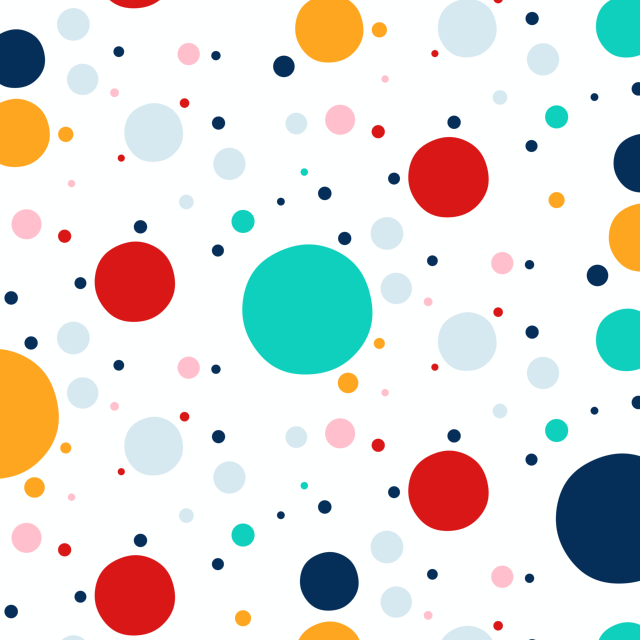
Reproduce this pattern procedurally as a Shadertoy shader.

```glsl
// Confetti of coloured dots on white: large dots sit on a sheared repeating tile,
// a few pairs merge into giants, and smaller dots fill shifted columns of cells,
// shrinking or vanishing wherever a large dot is too close.

#define TILE 0.49         // period of the large dots
#define CELLS 6.0         // small-dot cells along one tile
#define GIANT_RADIUS 0.102
#define CLEARANCE 0.013   // white gap kept around large dots
#define MIN_RADIUS 0.0052 // smaller dots are dropped
#define MEDIUM_SHARE 0.45 // part of the cells holding medium dots
#define WOBBLE 0.007      // unevenness of large outlines

const vec3 WHITE = vec3(0.995, 1.0, 1.0);
const int RED = 0, ORANGE = 1, TEAL = 2, NAVY = 3, PINK = 4, PALE = 5;
const vec3 PALETTE[6] = vec3[6](
    vec3(0.85, 0.09, 0.09), vec3(1.00, 0.65, 0.13), vec3(0.06, 0.81, 0.74),
    vec3(0.02, 0.18, 0.35), vec3(1.00, 0.75, 0.80), vec3(0.84, 0.91, 0.94));

const float LARGE_RADIUS[5] = float[5](0.0535, 0.046, 0.063, 0.046, 0.049);
const int LARGE_COLOUR[5] = int[5](ORANGE, NAVY, RED, PALE, TEAL);

float hash(vec2 p) {
    return fract(sin(dot(p, vec2(12.9898, 78.233))) * 43758.5453);
}

// Signed distance to the nearest large dot, and its palette index
float largeDots(vec2 p, out int colour) {
    float nearest = 1e3, radius = 1.0;
    vec2 offset = vec2(1.0);
    colour = RED;
    for (int dx = -1; dx <= 1; dx++)
    for (int dy = -1; dy <= 1; dy++) {
        float col = floor(p.x / TILE) + float(dx);
        float row = floor(p.y / TILE - col / 3.0) + float(dy);
        bool merged = row == -floor(col / 2.0);
        for (int k = 0; k < 5; k++) {
            // The fifth dot lives in every third column only
            if (k == 4 && mod(col, 3.0) != 2.0) continue;
            if (k == 1 && merged) continue;
            float side = float(k / 2), upper = float(k % 2);
            vec2 spot = vec2(0.05 + 0.38 * side + 0.06 * side * upper,
                             mix(0.735, 0.38, side) + (upper - 0.5) * mix(0.237, 0.476, side));
            float r = LARGE_RADIUS[k];
            int c = LARGE_COLOUR[k];
            if (k == 4) spot = vec2(0.0, 0.29);
            if (k == 0 && merged) {
                spot = vec2(-0.02, 0.72);
                r = GIANT_RADIUS;
                c = int(mod(col + 1.0, 6.0));
            }
            vec2 d = p - (spot + vec2(col, row + col / 3.0)) * TILE;
            if (length(d) - r < nearest) {
                nearest = length(d) - r;
                radius = r;
                offset = d;
                colour = c;
            }
        }
    }
    // Slightly hand-cut outline
    float angle = atan(offset.y, offset.x + 1e-6);
    return nearest + radius * WOBBLE * (sin(4.0 * angle + 0.6) + 0.5 * sin(7.0 * angle));
}

// Signed distance to the small dot of this cell, and its palette index
float smallDots(vec2 p, out int colour) {
    float cell = TILE / CELLS;
    float col = floor(p.x / cell);
    float wrappedCol = mod(col, CELLS);
    float shear = floor(col / CELLS) * CELLS / 3.0;
    vec2 grid = vec2(p.x / cell, p.y / cell - shear + hash(vec2(wrappedCol, 3.7)));
    vec2 id = vec2(wrappedCol, mod(floor(grid.y), CELLS));

    // Evenly spread choice of size and colour
    float serial = id.x * CELLS + id.y + 1.0;
    float pick = fract(serial * 0.7549);
    float tint = fract(serial * 0.5698);
    float vary = hash(id + 5.3);
    bool medium = pick < MEDIUM_SHARE;
    float radius = medium ? mix(0.0165, 0.0255, vary) : mix(MIN_RADIUS, 0.0137, vary);
    colour = int(tint * 6.0);
    if (!medium && hash(id + 9.1) < 0.35) colour = NAVY;

    // Jitter keeps the whole dot inside its cell
    vec2 jitter = vec2(hash(id + 1.7), hash(id + 7.9)) * 2.0 - 1.0;
    vec2 toDot = (0.5 - fract(grid)) * cell + jitter * (0.5 * cell - radius - 0.003);

    int unused;
    radius = min(radius, largeDots(p + toDot, unused) - CLEARANCE);
    return radius < MIN_RADIUS ? 1.0 : length(toDot) - radius;
}

void mainImage(out vec4 fragColor, in vec2 fragCoord) {
    vec2 p = fragCoord / iResolution.y;
    float edge = 0.75 / iResolution.y;
    int largeColour, smallColour;
    float large = largeDots(p, largeColour);
    float small = smallDots(p, smallColour);

    vec3 colour = mix(PALETTE[smallColour], WHITE, smoothstep(-edge, edge, small));
    colour = mix(PALETTE[largeColour], colour, smoothstep(-edge, edge, large));
    fragColor = vec4(colour, 1.0);
}
```
